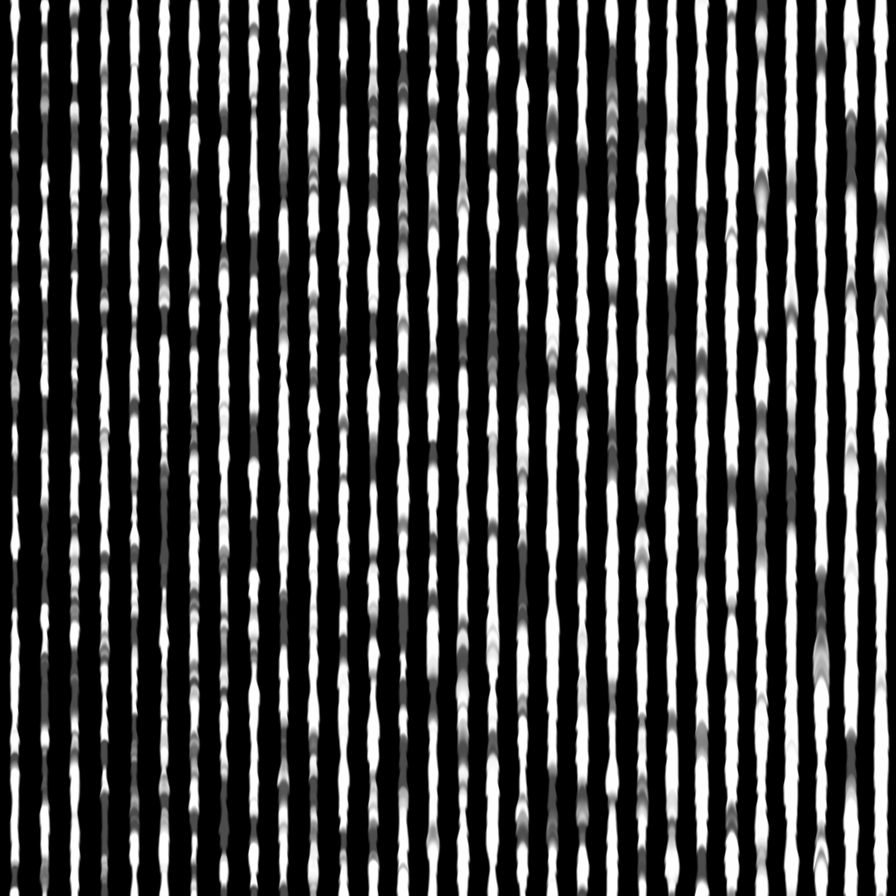
Reproduce this pattern procedurally as a WebGL 1 fragment shader.

```glsl
precision highp float;
// Thirty vertical beaded white threads on black, thin at left and thick at right.

uniform vec2 u_resolution;

#define THREADS 30.0                 // threads across
#define HALF_WIDTH vec2(0.13, 0.215) // mean half width, left and right, in spacings
#define SWELL 0.65                   // width change along a thread
#define BEAD_FREQ vec2(46.0, 25.0)   // swellings per height, left and right
#define EDGE_SOFT 0.10               // width of the soft border, in spacings
#define FRAY 0.055                   // raggedness of the border
#define FRAY_FREQ 110.0              // frays per height
#define WORN_LEVEL 0.30              // brightness of worn stretches
#define WEAR vec2(0.46, 0.27)        // wear threshold, left and right
#define BOW 9.0                      // curvature of the worn bands
#define INK vec3(0.995)
#define GROUND vec3(0.0)

float hash(vec2 p) {
  vec3 q = fract(vec3(p.xyx) * 0.1031);
  q += dot(q, q.yzx + 33.33);
  return fract((q.x + q.y) * q.z);
}

// Smooth 1D noise; each seed gives an independent track.
float noise(float t, float seed) {
  float i = floor(t);
  float f = fract(t);
  f = f * f * (3.0 - 2.0 * f);
  return mix(hash(vec2(i, seed)), hash(vec2(i + 1.0, seed)), f);
}

// Brightness of one thread; x is measured from its axis in spacings.
float thread(float x, float y, float id) {
  float across = id / (THREADS - 1.0);
  float freq = mix(BEAD_FREQ.x, BEAD_FREQ.y, across);
  float seed = id * 7.0;
  float side = step(0.0, x);
  float d = abs(x);

  // Swelling outline with independently frayed left and right borders.
  float bead = noise(y * freq, seed + 1.0);
  float fray = noise(y * FRAY_FREQ + d * 6.0, seed + 2.0 + side) - 0.5;
  float w = mix(HALF_WIDTH.x, HALF_WIDTH.y, across);
  w *= 1.0 + SWELL * (bead - 0.5);
  w += FRAY * fray;
  float soft = max(EDGE_SOFT, THREADS / u_resolution.x);
  float body = 1.0 - smoothstep(w - 0.7 * soft, w + 0.3 * soft, d);

  // Worn stretches, strongest at narrow waists, broken by fine bowed bands.
  float bowed = y * freq + BOW * x * x;
  float wear = 0.72 * noise(bowed * 0.85, seed + 4.0) + 0.28 * bead;
  wear += 0.18 * (noise(bowed * 3.2, seed + 5.0) - 0.5);
  float limit = mix(WEAR.x, WEAR.y, across);
  float tone = mix(WORN_LEVEL, 1.0, smoothstep(limit - 0.17, limit + 0.10, wear));
  return body * tone;
}

void main() {
  vec2 uv = gl_FragCoord.xy / u_resolution;
  float column = uv.x * THREADS;
  float light = thread(fract(column) - 0.5, uv.y, floor(column));
  gl_FragColor = vec4(mix(GROUND, INK, light), 1.0);
}
```
